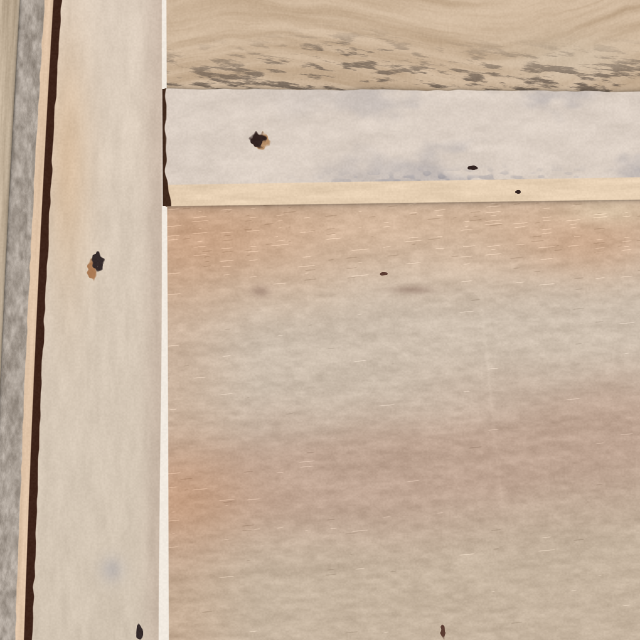
Write a Shadertoy shader that draws this texture.

```glsl
// Pale timber joinery: an upright board and a cross rail over plywood panels.
// Tilted edges split the canvas; stretched value noise makes the grain and
// hashed cells scatter short splinters across the large panel.

float hash(vec2 p) {
    vec3 q = fract(p.xyx * 0.1031);
    q += dot(q, q.yzx + 33.33);
    return fract((q.x + q.y) * q.z);
}

float noise(vec2 p) {
    vec2 i = floor(p), f = fract(p), o = vec2(1, 0);
    f = f * f * (3.0 - 2.0 * f);
    return mix(mix(hash(i), hash(i + o), f.x), mix(hash(i + o.yx), hash(i + o.xx), f.x), f.y);
}

// Octaves keep one direction, so a stretched domain reads as wood grain.
float grain(vec2 p) {
    float sum = 0.0, amp = 0.53;
    for (int i = 0; i < 4; i++) {
        sum += amp * noise(p);
        p = p * 2.1 + 5.3;
        amp *= 0.5;
    }
    return sum;
}

float side(float d) {
    float w = 0.8 / iResolution.y;
    return smoothstep(-w, w, d);
}

// Soft elliptical patch, 1 at its centre.
float glow(vec2 p, float x, float y, float rx, float ry) {
    vec2 d = (p - vec2(x, y)) / vec2(rx, ry);
    return exp(-dot(d, d));
}

// Ragged solid spot.
float spot(vec2 p, float x, float y, float rx, float ry) {
    float d = length((p - vec2(x, y)) / vec2(rx, ry)) + 0.7 * noise(p * 190.0);
    return 1.0 - smoothstep(1.1, 1.5, d);
}

// Short dashes rising to the right, one per cell.
float splinters(vec2 p, vec2 cells, float density) {
    vec2 g = (p - vec2(0, 0.06 * p.x)) * cells, id = floor(g), f = fract(g) - 0.5;
    f.y += 0.4 * hash(id + 3.1) - 0.2 - 0.2 * f.x;
    float len = 0.1 + 0.28 * hash(id + 8.7);
    return smoothstep(len, len - 0.12, abs(f.x)) * smoothstep(0.2, 0.03, abs(f.y)) * step(hash(id), density);
}

vec3 lowerPanel(vec2 p) {
    float y = p.y - 0.13 * (p.x - 0.6) + 0.09 * (grain(p * vec2(3, 6)) - 0.5);
    vec3 c = mix(vec3(0.77, 0.7, 0.62), vec3(0.745, 0.645, 0.575), smoothstep(0.1, 0.26, y));
    c = mix(c, vec3(0.805, 0.745, 0.68), smoothstep(0.3, 0.43, y));
    c = mix(c, vec3(0.82, 0.71, 0.61), smoothstep(0.46, 0.66, y));
    float warm = glow(p, 0.28, 0.22, 0.13, 0.07) + glow(p, 0.36, 0.63, 0.15, 0.07);
    warm += glow(p, 0.92, 0.62, 0.12, 0.05);
    c = mix(c, vec3(0.77, 0.61, 0.49), 0.5 * warm + 0.3 * smoothstep(0.42, 0.26, p.x));
    c = mix(c, vec3(0.85, 0.77, 0.66), 0.7 * glow(p, 0.95, 0.67, 0.07, 0.02));
    c += 0.07 * (grain(vec2(p.x * 7.0, (p.y - 0.08 * p.x) * 70.0)) - 0.5);
    c += 0.1 * (grain(p * vec2(60, 130)) - 0.5);
    float busy = 0.03 + 0.3 * smoothstep(0.53, 0.65, p.y) + 0.15 * warm;
    c += 0.08 * splinters(p, vec2(24, 150), busy);
    c -= 0.06 * splinters(p + 0.37, vec2(31, 130), busy * 0.6);
    // Faint vertical scratch, stains and chips.
    c += 0.025 * glow(p, 0.765 - 0.1 * (p.y - 0.4), 0.4, 0.003, 0.2);
    float stain = glow(p, 0.407, 0.545, 0.014, 0.009) + glow(p, 0.645, 0.547, 0.03, 0.006);
    c = mix(c, vec3(0.53, 0.42, 0.37), 0.45 * stain);
    float chip = spot(p, 0.599, 0.572, 0.006, 0.003) + spot(p, 0.692, 0.014, 0.004, 0.011);
    return mix(c, vec3(0.36, 0.24, 0.2), chip);
}

vec3 upperPanel(vec2 p) {
    float bend = p.y - 0.03 * sin(p.x * 9.0 - 2.0) + 0.05 * grain(p * 6.0);
    vec3 c = mix(vec3(0.73, 0.63, 0.52), vec3(0.84, 0.75, 0.65), smoothstep(0.0, 0.9, grain(vec2(p.x * 6.0, bend * 75.0))));
    c = mix(c, vec3(0.82, 0.75, 0.66), 0.7 * glow(p, 0.89, 0.91, 0.1, 0.035));
    float dirt = smoothstep(0.5, 0.75, grain(vec2(p.x * 35.0, (p.y + 0.12 * p.x) * 170.0)));
    float low = smoothstep(0.95, 0.86, p.y) + 0.6 * glow(p, 0.53, 0.92, 0.09, 0.025);
    return mix(c, vec3(0.38, 0.33, 0.29), 0.75 * dirt * min(low, 1.0));
}

vec3 crossRail(vec2 p, float split) {
    float rings = sin(170.0 * length((p - vec2(0.7, 0.75)) * vec2(0.22, 1)) + 6.0 * grain(p * 5.0));
    vec3 c = vec3(0.86, 0.81, 0.765) + 0.01 * rings + 0.07 * (grain(p * vec2(40, 90)) - 0.5);
    float blue = smoothstep(0.45, 0.7, grain(p * vec2(9, 14))) * smoothstep(0.3, 0.8, p.x);
    blue += smoothstep(0.5, 0.75, noise(p * vec2(90, 170))) * glow(p, 0.72, split, 0.2, 0.015);
    c = mix(c, vec3(0.66, 0.64, 0.65), 0.6 * blue);
    // Lower bevel catches warm light.
    vec3 bevel = vec3(0.9, 0.81, 0.7) + 0.1 * (grain(p * vec2(16, 120)) - 0.5);
    c = mix(bevel, c, side(p.y - split));
    c = mix(c, vec3(0.71, 0.55, 0.4), spot(p, 0.408, 0.779, 0.015, 0.012));
    float knot = spot(p, 0.402, 0.781, 0.013, 0.011) + spot(p, 0.739, 0.738, 0.007, 0.004);
    return mix(c, vec3(0.2, 0.14, 0.13), knot + spot(p, 0.81, 0.7, 0.004, 0.003));
}

vec3 upright(vec2 p) {
    vec3 c = mix(vec3(0.82, 0.765, 0.695), vec3(0.87, 0.81, 0.745), p.y);
    c = mix(c, vec3(0.84, 0.71, 0.57), 0.6 * glow(p, 0.105, 0.75, 0.035, 0.2));
    c = mix(c, vec3(0.74, 0.66, 0.6), 0.5 * smoothstep(0.21, 0.25, p.x));
    c += 0.07 * (grain(vec2((p.x - 0.02 * p.y) * 90.0, p.y * 20.0)) - 0.5);
    c = mix(c, vec3(0.66, 0.65, 0.67), 0.5 * glow(p, 0.175, 0.11, 0.018, 0.02));
    c = mix(c, vec3(0.67, 0.48, 0.33), spot(p, 0.143, 0.578, 0.007, 0.016));
    return mix(c, vec3(0.21, 0.17, 0.17), spot(p, 0.153, 0.592, 0.009, 0.014) + spot(p, 0.218, 0.012, 0.005, 0.014));
}

void mainImage(out vec4 fragColor, in vec2 fragCoord) {
    vec2 p = fragCoord / iResolution.xy;
    float rough = noise(p * 60.0) - 0.5, top = 0.863 - 0.006 * p.x + 0.003 * rough;
    float split = 0.707 + 0.016 * p.x, base = 0.674 + 0.014 * p.x;
    float inRail = side(top - p.y) * side(p.y - base);
    // Panels and rail, with contact shadows.
    vec3 c = mix(lowerPanel(p), upperPanel(p), side(p.y - 0.78));
    c *= 1.0 - 0.3 * exp(-abs(p.y - base) / 0.004) - 0.28 * exp(-abs(p.y - top) / 0.003);
    c = mix(c, crossRail(p, split), inRail);
    // Dark joint at the rail end, bright edge of the upright.
    float railEnd = 0.259 + 0.008 * smoothstep(0.73, 0.68, p.y) + 0.004 * rough;
    c = mix(c, vec3(0.25, 0.16, 0.11), side(railEnd - p.x) * inRail);
    float lip = 0.264 - 0.004 * p.y - 0.007 * inRail;
    c = mix(c, vec3(0.95, 0.92, 0.88), side(lip - p.x));
    c = mix(c, upright(p), side(0.248 + 0.005 * smoothstep(0.0, 0.6, p.y) - p.x));
    // Left gap, sawn edge and weathered boards.
    float u = p.x - 0.0435 - p.y * (0.032 + 0.014 * p.y);
    c = mix(c, vec3(0.24, 0.14, 0.1), side(0.0065 + 0.003 * rough - u));
    float streak = grain(vec2(u * 170.0, p.y * 9.0)) - 0.5;
    c = mix(c, vec3(0.88, 0.77, 0.66) + 0.1 * streak, side(-0.006 - u));
    vec3 old = mix(vec3(0.75, 0.68, 0.59) + 0.2 * streak, vec3(0.66, 0.62, 0.58) + 0.3 * (grain(p * vec2(150, 70)) - 0.5), side(u + 0.058));
    c = mix(c, old * (1.0 - 0.35 * exp(-abs(u + 0.058) / 0.002)), side(0.002 * rough - 0.02 - u));
    fragColor = vec4(c + 0.03 * (noise(p * 380.0) - 0.5), 1.0);
}
```
